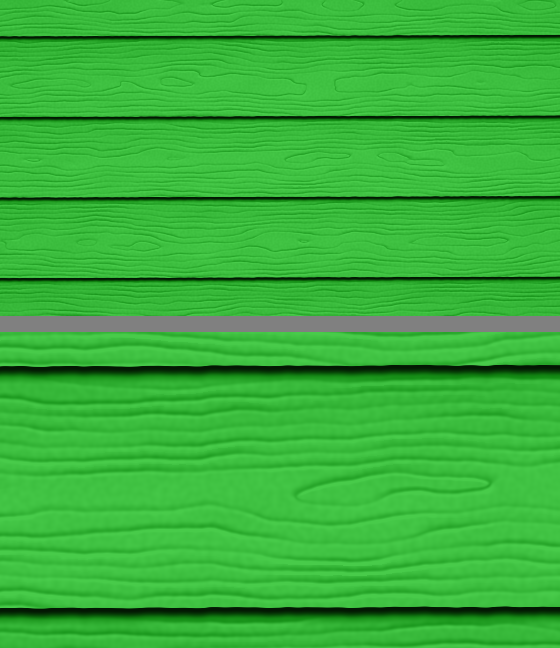
Top, the full canvas; bottom, a detail of the centre.
Write a Shadertoy shader that draws this texture.

```glsl
const float PITCH = 0.2550;        // board height, in canvas heights
const float FIRST_SEAM = 0.1205;   // lowest seam at mid canvas
const float TILT = 0.0026;         // rise of the seams per unit of x
const float RINGS = 8.5;           // grain lines per half board
const float GROOVE_WIDTH = 0.0021;
const float RIDGE_WIDTH = 0.0036;
const float GROOVE_DEPTH = 0.95;
const float RIDGE_LIGHT = 0.75;
const float SPECKLE = 0.28;
const float VIGNETTE = 0.45;
const vec3 PAINT = vec3(0.25, 0.76, 0.26);
const vec3 SHADE = vec3(0.17, 0.67, 0.18);
const vec3 DEEP  = vec3(0.05, 0.51, 0.05);
const vec3 GAP   = vec3(0.01, 0.09, 0.01);

vec2 hashGradient(vec2 cell) {
    vec3 q = fract(cell.xyx * vec3(0.1031, 0.1030, 0.0973));
    q += dot(q, q.yzx + 33.33);
    float angle = 6.2832 * fract((q.x + q.y) * q.z);
    return vec2(cos(angle), sin(angle));
}

float gradientNoise(vec2 p) {
    vec2 i = floor(p), f = p - i;
    vec2 w = f * f * f * (f * (f * 6.0 - 15.0) + 10.0);
    vec2 e = vec2(1.0, 0.0);
    float a = dot(hashGradient(i), f);
    float b = dot(hashGradient(i + e), f - e);
    float c = dot(hashGradient(i + e.yx), f - e.yx);
    float d = dot(hashGradient(i + 1.0), f - 1.0);
    return mix(mix(a, b, w.x), mix(c, d, w.x), w.y);
}

// Growth-ring field: loose arches mid board, tight lines at its edges
float ringField(vec2 p, float board) {
    vec2 seed = vec2(37.3, 19.7) * (board + 5.0);
    float v = p.y / PITCH;
    float heart = 0.43 + 0.16 * gradientNoise(vec2(p.x * 1.7, 0.5) + seed);
    float s = 2.0 * (v - heart);
    float calm = exp(-3.0 * s * s);
    float warp = 1.5 * gradientNoise(vec2(p.x * 2.6, v * 2.2) + seed);
    warp += (0.35 + 0.9 * calm) * gradientNoise(vec2(p.x * 6.5, v * 5.0) + seed.yx);
    warp += 0.3 * gradientNoise(vec2(p.x * 17.0, v * 11.0) + seed);
    return RINGS * sqrt(s * s + 0.05) + warp;
}

// Lit grooves along the ring contours: dark line with a bright lower lip
float grainRelief(vec2 p, float board) {
    vec2 e = vec2(0.0015, 0.0);
    float field = ringField(p, board);
    vec2 slope = vec2(ringField(p + e, board), ringField(p + e.yx, board)) - field;
    slope /= e.x;
    float steep = max(length(slope), 9.0);
    float dist = (fract(field) - 0.5) / steep;
    float r = dist / RIDGE_WIDTH;
    float groove = exp(-pow(dist / GROOVE_WIDTH, 2.0));
    float ridge = -r * exp(-r * r) * slope.y / steep;
    float patches = gradientNoise(vec2(p.x * 5.0, p.y * 45.0) + board * 23.7);
    float strength = mix(0.35, 1.1, smoothstep(-0.35, 0.35, patches));
    return strength * (RIDGE_LIGHT * ridge * 2.0 - GROOVE_DEPTH * groove);
}

void mainImage(out vec4 fragColor, in vec2 fragCoord) {
    vec2 p = fragCoord / iResolution.y;
    float pixel = 1.0 / iResolution.y;
    float aspect = iResolution.x * pixel;

    // Board number and height within the board
    float roughEdge = 0.0012 * gradientNoise(vec2(p.x * 60.0, 0.5));
    float y = p.y - FIRST_SEAM - TILT * (p.x - 0.5 * aspect) - roughEdge;
    float board = floor(y / PITCH);
    float above = y - board * PITCH;
    float below = PITCH - above;

    // Painted wood: base light, grain, fine speckle
    vec2 centred = p / vec2(aspect, 1.0) - 0.5;
    float tone = 1.05 - VIGNETTE * dot(centred, centred) * 2.0;
    tone -= 0.45 * smoothstep(0.45, 1.0, above / PITCH);
    tone += grainRelief(vec2(p.x, above), board);
    tone += SPECKLE * gradientNoise(p * 130.0);
    tone += 0.2 * gradientNoise(p * vec2(7.0, 22.0));
    vec3 color = mix(SHADE, PAINT, clamp(tone, -1.2, 1.4));

    // Shadow cast under the lip of the board above
    vec3 shadow = mix(GAP, DEEP, smoothstep(0.0015, 0.0125, below));
    color = mix(shadow, color, smoothstep(0.006, 0.020, below));
    color = mix(GAP, color, smoothstep(0.0, pixel, above));

    fragColor = vec4(color, 1.0);
}
```
